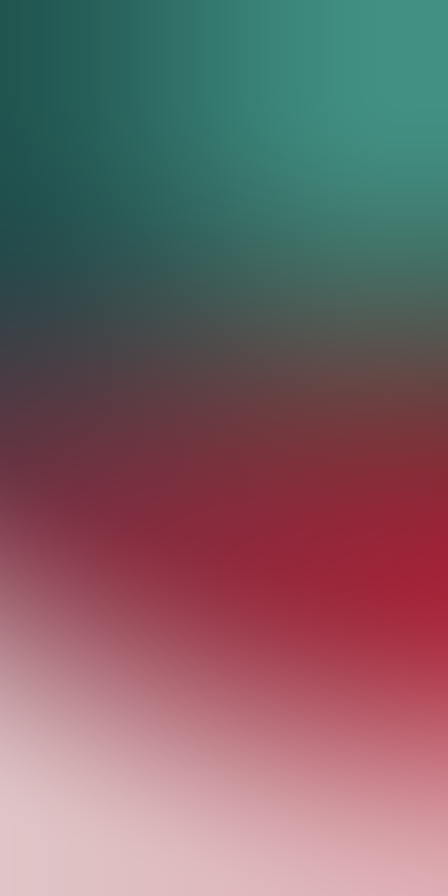
Write a Shadertoy shader that draws this background.

```glsl
// A soft background: teal at the top sinks through charcoal into crimson,
// then lifts to pale blush. Each layer has its own left-to-right tint, and
// smooth fades join them along curves that bend with the horizontal place.

// Layer tints at the left and right edges
const vec3 TEAL_LEFT     = vec3(0.122, 0.322, 0.304);
const vec3 TEAL_RIGHT    = vec3(0.255, 0.565, 0.514);
const vec3 CRIMSON_LEFT  = vec3(0.490, 0.188, 0.259);
const vec3 CRIMSON_RIGHT = vec3(0.651, 0.137, 0.216);
const vec3 BLUSH_LEFT    = vec3(0.875, 0.773, 0.780);
const vec3 BLUSH_RIGHT   = vec3(0.871, 0.682, 0.706);

// Horizontal span of the teal glow
const vec2 TEAL_GLOW = vec2(-0.10, 0.90);

// Depth of the teal-to-crimson fade per channel; green and blue fall
// before red rises, which leaves the charcoal band between them
const vec3 CRIMSON_START = vec3(0.22, 0.10, 0.10);
const vec3 CRIMSON_END   = vec3(0.66, 0.62, 0.54);
const vec3 CRIMSON_SLANT = vec3(0.03, 0.00, 0.00);

// Depth where the blush fade starts and ends, and its drop to the right
const vec2 BLUSH_FADE = vec2(0.49, 0.92);
const vec2 BLUSH_DROP = vec2(0.15, 0.10);

vec3 tealToCrimson(float across, float depth) {
    float glow = smoothstep(TEAL_GLOW.x, TEAL_GLOW.y, across);
    vec3 teal = mix(TEAL_LEFT, TEAL_RIGHT, glow);
    vec3 crimson = mix(CRIMSON_LEFT, CRIMSON_RIGHT, across);
    vec3 slant = CRIMSON_SLANT * across * across;
    vec3 fade = smoothstep(CRIMSON_START + slant, CRIMSON_END + slant, vec3(depth));
    return mix(teal, crimson, fade);
}

float blushAmount(float across, float depth) {
    float bend = across * (2.0 - across);
    vec2 edges = BLUSH_FADE + BLUSH_DROP * bend;
    return smoothstep(edges.x, edges.y, depth);
}

void mainImage(out vec4 fragColor, in vec2 fragCoord) {
    vec2 uv = fragCoord / iResolution.xy;
    float across = uv.x;
    float depth = 1.0 - uv.y;

    // Upper and middle layers, then the pale layer rising from below
    vec3 color = tealToCrimson(across, depth);
    vec3 blush = mix(BLUSH_LEFT, BLUSH_RIGHT, across);
    color = mix(color, blush, blushAmount(across, depth));

    fragColor = vec4(color, 1.0);
}
```
